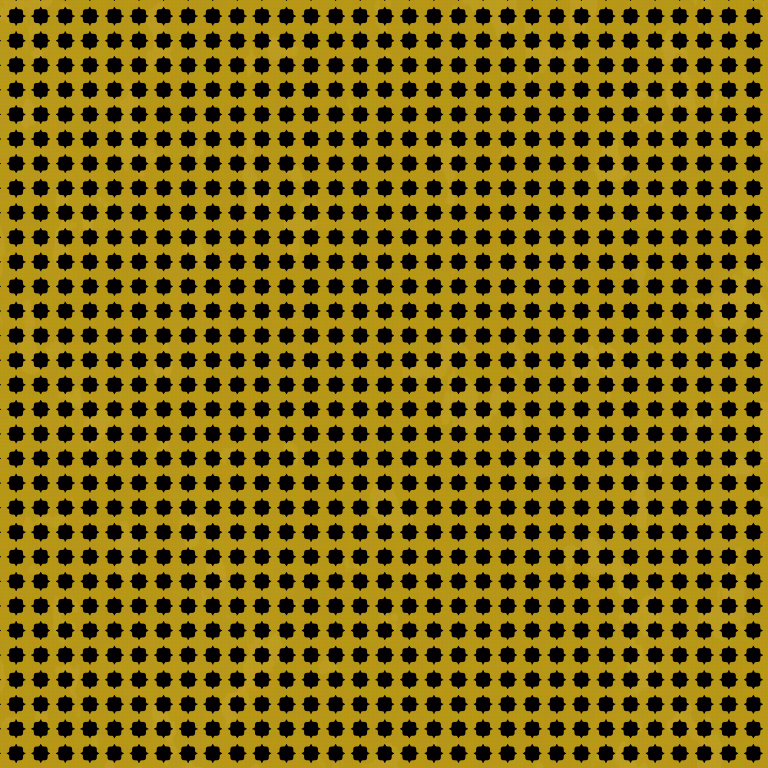
This pattern is drawn by a WebGL 2 fragment shader. Its source:

```glsl
#version 300 es
precision highp float;
// A 31 by 31 grid of black, spiked, scalloped dots on faintly worn gold cloth.

uniform vec2 u_resolution;
out vec4 outColor;

const float PITCH = 0.0320;
const vec2 GRID_CENTER = vec2(0.501, 0.499);
const vec3 INK = vec3(0.008, 0.0, 0.01);
const vec3 GOLD = vec3(0.72, 0.60, 0.083);
const vec3 GOLD_DULL = vec3(0.72, 0.59, 0.11);
const vec3 GOLD_WARM = vec3(0.745, 0.588, 0.08);
const vec3 GOLD_GREEN = vec3(0.69, 0.615, 0.088);

float hash(vec2 p) {
    vec3 q = fract(vec3(p.xyx) * 0.1031);
    q += dot(q, q.yzx + 33.33);
    return fract((q.x + q.y) * q.z);
}

float valueNoise(vec2 p) {
    vec2 cell = floor(p);
    vec2 f = fract(p);
    f = f * f * (3.0 - 2.0 * f);
    float low = mix(hash(cell), hash(cell + vec2(1, 0)), f.x);
    float high = mix(hash(cell + vec2(0, 1)), hash(cell + vec2(1, 1)), f.x);
    return mix(low, high, f.y);
}

float fbm(vec2 p) {
    float sum = 0.0;
    float weight = 0.5;
    for (int i = 0; i < 4; i++) {
        sum += weight * valueNoise(p);
        p = p * 2.03 + 17.1;
        weight *= 0.5;
    }
    return sum;
}

float roundedBox(vec2 p, float halfSize, float corner) {
    vec2 q = abs(p) - (halfSize - corner);
    return length(max(q, 0.0)) + min(max(q.x, q.y), 0.0) - corner;
}

// Signed distance to one dot, in units of the grid pitch
float spikedDot(vec2 p) {
    float scallop = 0.014 * cos(8.0 * atan(p.y, p.x));
    float body = roundedBox(p, 0.296, 0.19) - scallop;
    // Four short points along the axes
    vec2 a = abs(p);
    vec2 axis = vec2(max(a.x, a.y), min(a.x, a.y));
    float spike = max(axis.y - mix(0.055, 0.02, smoothstep(0.29, 0.37, axis.x)),
                      axis.x - 0.375);
    return min(body, spike);
}

// Cloth colour with fine weave, soft tints and a few pale scuffs
vec3 wornCloth(vec2 uv) {
    float tint = valueNoise(uv * 190.0);
    vec3 color = mix(GOLD, GOLD_DULL, smoothstep(0.4, 0.65, valueNoise(uv * 140.0 + 9.0)));
    color = mix(color, GOLD_WARM, 0.8 * smoothstep(0.6, 0.85, tint));
    color = mix(color, GOLD_GREEN, 0.7 * smoothstep(0.3, 0.1, tint));

    vec2 diagonal = vec2(uv.x + uv.y, uv.x - uv.y) * 6.2832 / PITCH;
    color *= 1.0 + 0.008 * sin(diagonal.x * 3.0) * sin(diagonal.y * 3.0);

    float patches = smoothstep(0.52, 0.60, fbm(uv * 5.0 + 3.7));
    float scuffs = smoothstep(0.62, 0.66, fbm(uv * vec2(24.0, 15.0) + 41.0));
    return color + vec3(0.022, 0.022, 0.035) * (0.3 * patches + scuffs) - 0.004;
}

void main() {
    float side = min(u_resolution.x, u_resolution.y);
    vec2 uv = gl_FragCoord.xy / side;

    // Repeat the dot about the centre of each cell
    vec2 cell = fract((uv - GRID_CENTER) / PITCH + 0.5) - 0.5;
    float edge = 0.65 / (side * PITCH);
    float coverage = 1.0 - smoothstep(-edge, edge, spikedDot(cell));

    outColor = vec4(mix(wornCloth(uv), INK, coverage), 1.0);
}
```
